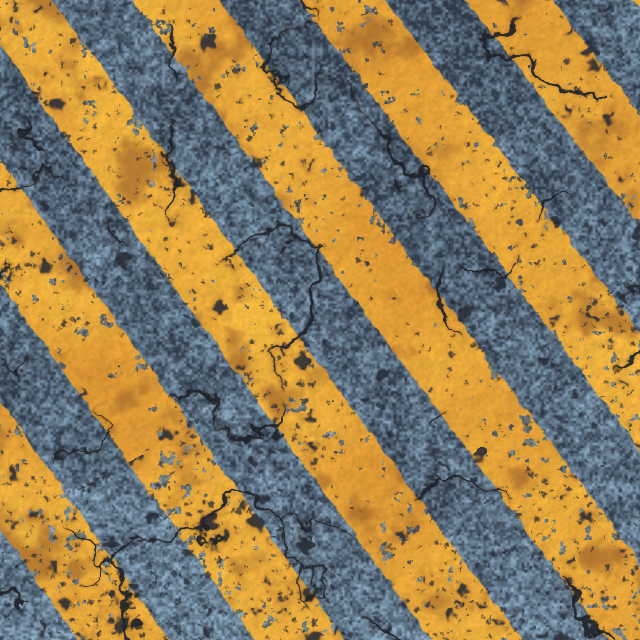
Give the GLSL for this texture, as a Shadertoy shader.

```glsl
// Weathered asphalt crossed by diagonal yellow hazard stripes, slightly fanned out downwards.
// Stripes come from a sheared periodic coordinate; cracks are warped Voronoi borders,
// pits are scattered cells, and grain, stains and worn paint are layered value noise.

const vec2 TOP_STRIPE = vec2(0.081, 0.2604);    // edge position and spacing along the top
const vec2 BOTTOM_STRIPE = vec2(0.816, 0.276);  // the same along the bottom
const float PAINT_SHARE = 0.515;                // painted part of each spacing
const float SLANT_COSINE = 0.80;                // horizontal to perpendicular distance
const float EDGE_ROUGHNESS = 0.010;
const float CRACK_SCALE = 4.2;
const float CRACK_WIDTH = 0.0042;
const vec3 ASPHALT_DARK = vec3(0.19, 0.235, 0.29);
const vec3 ASPHALT_LIGHT = vec3(0.51, 0.62, 0.71);
const vec3 PAINT_DEEP = vec3(0.85, 0.58, 0.20);
const vec3 PAINT_BRIGHT = vec3(0.94, 0.71, 0.25);
const vec3 RUST = vec3(0.59, 0.36, 0.16);
const vec3 HOLE = vec3(0.15, 0.17, 0.21);

float hash(vec2 p) {
    vec3 q = fract(p.xyx * 0.1031);
    q += dot(q, q.yzx + 33.33);
    return fract((q.x + q.y) * q.z);
}

vec2 hash2(vec2 p) { return vec2(hash(p), hash(p + 57.3)); }

float noise(vec2 p) {
    vec2 i = floor(p), f = fract(p);
    f = f * f * (3.0 - 2.0 * f);
    return mix(mix(hash(i), hash(i + vec2(1, 0)), f.x),
               mix(hash(i + vec2(0, 1)), hash(i + vec2(1, 1)), f.x), f.y);
}

float fbm(vec2 p) {
    float sum = 0.0, gain = 0.533;
    for (int i = 0; i < 4; i++) {
        sum += gain * noise(p);
        p = mat2(1.6, 1.2, -1.2, 1.6) * p + 17.0;
        gain *= 0.5;
    }
    return sum;
}

// Scattered round pits: x is the pit itself, y a soft halo around it.
vec2 pits(vec2 p, float scale, float density, float aa) {
    vec2 q = p * scale, cell = floor(q), result = vec2(0);
    q += 0.45 * (vec2(noise(q * 4.0), noise(q * 4.0 + 31.0)) - 0.5);
    for (int y = -1; y <= 1; y++)
    for (int x = -1; x <= 1; x++) {
        vec2 id = cell + vec2(x, y);
        float size = hash(id + 91.0);
        float radius = mix(0.09, 0.32, size * size * size);
        float gap = length(q - id - hash2(id)) - radius;
        float present = step(hash(id + 13.0), density);
        float soft = aa * scale + 0.04;
        vec2 mark = vec2(1.0 - smoothstep(-soft, soft, gap), exp(-7.0 * max(gap, 0.0)));
        result = max(result, present * mark);
    }
    return result;
}

// Distance to the nearest Voronoi border, with a random value for that border.
vec2 cellBorder(vec2 p) {
    vec2 cell = floor(p), nearId = cell, toNear = vec2(8);
    for (int y = -1; y <= 1; y++)
    for (int x = -1; x <= 1; x++) {
        vec2 id = cell + vec2(x, y), to = id + hash2(id) - p;
        if (dot(to, to) < dot(toNear, toNear)) { toNear = to; nearId = id; }
    }
    vec2 border = vec2(8, 0);
    for (int y = -2; y <= 2; y++)
    for (int x = -2; x <= 2; x++) {
        vec2 id = nearId + vec2(x, y), to = id + hash2(id) - p, across = to - toNear;
        if (dot(across, across) < 0.0001) continue;
        float d = dot(0.5 * (to + toNear), normalize(across));
        if (d < border.x) border = vec2(d, hash(id + nearId + 7.0));
    }
    return border;
}

void mainImage(out vec4 fragColor, in vec2 fragCoord) {
    vec2 p = fragCoord / iResolution.xy;
    float aa = 1.0 / iResolution.y;
    float broad = fbm(p * 5.0 + 3.0), rough = fbm(p * 34.0);

    // Asphalt: fine aggregate, broad mottling, lighter towards the bottom
    float tone = 0.47 + 0.75 * (noise(p * 235.0) - 0.5) + 0.55 * (noise(p * 112.0) - 0.5)
               + 0.55 * (broad - 0.5) + 0.5 * (rough - 0.5) + 0.24 * (0.5 - p.y);
    vec3 asphalt = mix(ASPHALT_DARK, ASPHALT_LIGHT, clamp(tone, 0.0, 1.15));

    // Stripes: signed distance to the painted band, with a ragged edge
    vec2 stripe = mix(BOTTOM_STRIPE, TOP_STRIPE, p.y);
    float phase = fract((stripe.x - p.x) / stripe.y);
    float band = (0.5 * PAINT_SHARE - abs(phase - 0.5 * PAINT_SHARE));
    band = max(band, phase - 1.0 + 0.0 * band) * stripe.y * SLANT_COSINE;
    band += EDGE_ROUGHNESS * (fbm(p * 65.0 + 9.0) - 0.5);
    float paint = smoothstep(-1.2 * aa, 1.2 * aa, band);

    // Paint: mottled yellow with embossed bumps and rusty stains
    float bump = rough - fbm((p + vec2(-0.003, 0.003)) * 34.0);
    vec3 yellow = mix(PAINT_DEEP, PAINT_BRIGHT, clamp(0.55 + 1.8 * (broad - 0.5), 0.0, 1.0));
    yellow *= 1.0 + 0.32 * bump + 0.08 * (noise(p * 210.0) - 0.5);
    float stain = smoothstep(0.57, 0.80, fbm(p * 16.0 + 40.0));
    yellow = mix(yellow, RUST, 0.6 * stain);

    // Worn spots let the asphalt show, more often in some areas
    float wear = fbm(p * 75.0 + 21.0) + 0.30 * (fbm(p * 6.0 + 70.0) - 0.5);
    float edgeWear = 0.08 * exp(-max(band, 0.0) * 160.0);
    paint *= 1.0 - 0.85 * smoothstep(0.71, 0.77, wear + edgeWear);
    vec3 color = mix(asphalt, yellow, paint);

    // Pits of two sizes, denser in the lower half, with rust halos on paint
    float density = mix(0.42, 0.16, p.y) * smoothstep(0.25, 0.65, broad) * 1.5;
    vec2 pit = max(pits(p, 27.0, density * 0.65, aa), pits(p + 4.7, 70.0, density, aa) * vec2(0.85, 0.5));
    color = mix(color, RUST, 0.5 * paint * pit.y);
    color = mix(color, HOLE, 0.85 * pit.x);

    // Cracks: some borders are missing, the rest swell and taper
    vec2 warp = vec2(fbm(p * 9.0), fbm(p * 9.0 + 50.0)) - 0.5;
    warp += 0.28 * (vec2(fbm(p * 42.0), fbm(p * 42.0 + 80.0)) - 0.5);
    vec2 border = cellBorder(p * CRACK_SCALE + 0.75 * warp + 2.3);
    float gap = border.x / CRACK_SCALE;
    float swell = smoothstep(0.30, 0.78, noise(p * 13.0 + 5.0)) * (0.35 + border.y);
    float width = CRACK_WIDTH * swell;
    float open = step(0.30, border.y) * smoothstep(0.02, 0.18, swell);
    float crack = open * (1.0 - smoothstep(width - aa, width + 1.5 * aa, gap));
    color = mix(color, color * vec3(0.72, 0.66, 0.62), open * exp(-gap * 190.0));
    color = mix(color, HOLE * 0.8, 0.9 * crack);

    fragColor = vec4(clamp(color, 0.0, 1.0), 1.0);
}
```
